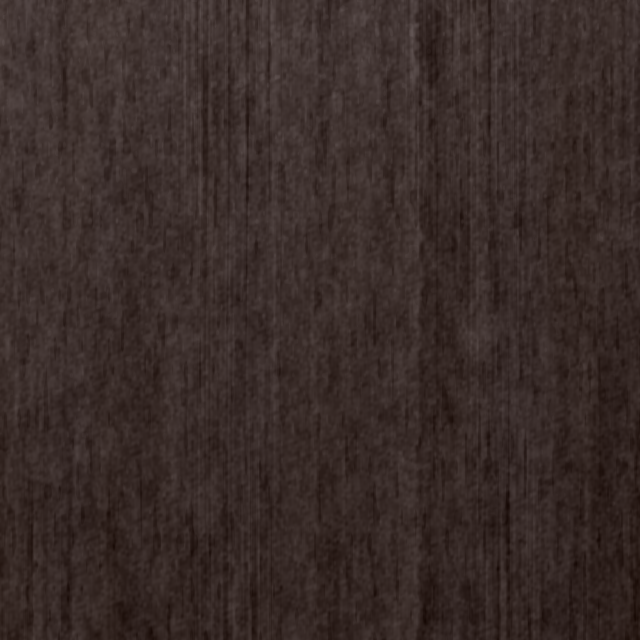
Write a Shadertoy shader that draws this texture.

```glsl
// Dark brown wood veneer with straight vertical grain under soft light from the top left.
// Stretched value noise at several widths gives the streaks, hairlines, flecks and pores;
// lopsided ribbons, light on the left and dark on the right, give the broad figure.

float hash(vec2 p) {
    vec3 q = fract(vec3(p.xyx) * 0.1031);
    q += dot(q, q.yzx + 33.33);
    return fract((q.x + q.y) * q.z);
}

// Smooth value noise from -1 to 1
float noise(vec2 p) {
    vec2 cell = floor(p);
    vec2 f = fract(p);
    f = f * f * (3.0 - 2.0 * f);
    float low = mix(hash(cell), hash(cell + vec2(1, 0)), f.x);
    float high = mix(hash(cell + vec2(0, 1)), hash(cell + vec2(1, 1)), f.x);
    return 2.0 * mix(low, high, f.y) - 1.0;
}

// Light rising towards an edge at zero, then a dark shadow fading away from it
float ribbon(float d) {
    float light = exp(min(d, 0.0) * 34.0);
    float shadow = -exp(-max(d, 0.0) * 42.0);
    return mix(light, shadow, smoothstep(-0.004, 0.004, d));
}

void mainImage(out vec4 fragColor, in vec2 fragCoord) {
    vec2 uv = fragCoord / iResolution.xy;

    // Grain coordinates with a very slight sway
    vec2 grain = uv + 20.0;
    grain.x += 0.002 * noise(uv * vec2(4.0, 2.5) + 7.0);

    // Broad light falling off to the lower right
    float tone = 0.058 * (uv.y - 0.5) - 0.028 * (uv.x - 0.5);

    // Ribbons with ragged edges, one of them strong
    float ragged = 0.006 * noise(grain * vec2(30.0, 70.0)) + 0.004 * noise(grain * vec2(9.0, 11.0));
    float x = grain.x - 20.0 + ragged;
    float figure = 0.030 * ribbon(x - 0.655);
    for (float i = 0.0; i < 7.0; i++) {
        float edge = (i + 0.2 + 0.6 * hash(vec2(i, 3.0))) / 7.0;
        figure += (0.004 + 0.012 * hash(vec2(i, 8.0))) * ribbon(x - edge);
    }
    tone += figure * (0.7 + 0.3 * uv.y + 0.35 * noise(grain * vec2(6.0, 5.0)));

    // Long soft streaks, from wide bands to narrow ones
    float band = noise(grain * vec2(17.0, 1.2));
    tone += 0.009 * band;
    tone += 0.013 * noise(grain * vec2(48.0, 3.0));
    tone += 0.017 * noise(grain * vec2(110.0, 5.0));

    // Thin continuous hairlines, gathered in some zones
    float zone = 0.3 + smoothstep(-0.1, 0.6, noise(grain * vec2(10.0, 0.8) + 30.0));
    float line = noise(grain * vec2(205.0, 1.0) + 10.0);
    tone += 0.027 * zone * (smoothstep(0.3, 0.8, line) - 1.2 * smoothstep(0.3, 0.8, -line));
    tone += 0.018 * zone * noise(grain * vec2(240.0, 7.0));

    // Mottling from soft patches down to short, slanted flecks
    tone += 0.015 * noise(grain * vec2(34.0, 17.0) + 5.0);
    tone += 0.021 * noise(grain * vec2(80.0, 38.0));
    vec2 slanted = vec2(grain.x + 0.25 * grain.y, grain.y - 0.4 * grain.x);
    tone += 0.027 * noise(slanted * vec2(150.0, 170.0));
    tone += 0.023 * noise(grain * vec2(225.0, 110.0));

    // Short dark pores and sparse pale glints
    float pore = noise(grain * vec2(140.0, 26.0) + 40.0);
    tone -= 0.038 * smoothstep(0.45, 0.75, pore);
    float glint = noise(grain * vec2(170.0, 75.0) + 80.0);
    tone += 0.034 * smoothstep(0.5, 0.85, glint) * (0.4 + 0.6 * uv.y);

    // Brown base, cooler in the light bands and warmer between them
    vec3 wood = vec3(0.222, 0.170, 0.157) + tone;
    float cool = 0.6 * band + 0.6 * noise(grain * vec2(24.0, 3.0) + 60.0) + 6.0 * tone;
    wood += vec3(-0.002, 0.0, 0.005) * cool;
    fragColor = vec4(clamp(wood, 0.0, 1.0), 1.0);
}
```
